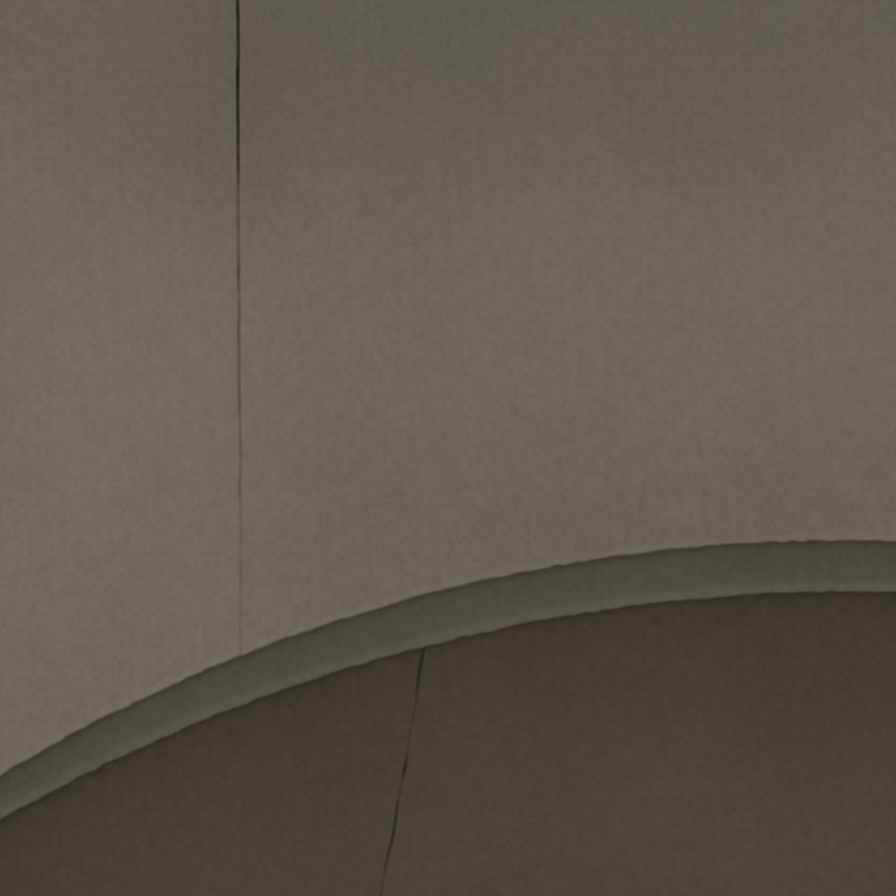
Write a Shadertoy shader that draws this texture.

```glsl
// A plaster wall above a shallow arch: a lit face, a narrow bevelled rim and
// a shaded recess. Two large circles cut the regions, soft glows shade them,
// and layered value noise adds mottling, grain and two broken hairline seams.
#define FACE_ARCH vec3(0.940, -1.420, 1.817)   // centre x, y and radius
#define RECESS_ARCH vec3(0.955, -1.577, 1.917)
#define EDGE_SOFTNESS 0.0022
#define GRAIN 0.034
#define MOTTLE 0.022
#define FACE_COLOR vec3(0.402, 0.381, 0.331)
#define RIM_COLOR vec3(0.305, 0.290, 0.238)
#define RECESS_COLOR vec3(0.262, 0.241, 0.188)
#define SEAM_COLOR vec3(0.130, 0.120, 0.095)

float hash(vec2 p) {
    return fract(sin(dot(p, vec2(127.1, 311.7))) * 43758.5453);
}

float valueNoise(vec2 p) {
    vec2 cell = floor(p), f = fract(p);
    f = f * f * (3.0 - 2.0 * f);
    float low = mix(hash(cell), hash(cell + vec2(1, 0)), f.x);
    float high = mix(hash(cell + vec2(0, 1)), hash(cell + vec2(1, 1)), f.x);
    return mix(low, high, f.y) - 0.5;
}

float fbm(vec2 p) {
    float sum = 0.0, weight = 0.55;
    for (int i = 0; i < 4; i++) {
        sum += weight * valueNoise(p);
        p = p * 2.03 + 17.3;
        weight *= 0.5;
    }
    return sum;
}

float glow(vec2 p, vec2 centre, vec2 size) {
    vec2 d = (p - centre) / size;
    return exp(-dot(d, d));
}

// Positive outside the arch, negative beneath it.
float archDistance(vec2 p, vec3 arch) {
    return length(p - arch.xy) - arch.z;
}

float hairline(float offset, float width) {
    return 1.0 - smoothstep(width * 0.35, width * 1.5, abs(offset));
}

vec3 faceShade(vec2 p, float d) {
    vec3 color = FACE_COLOR;
    color += vec3(0.042, 0.037, 0.038) * glow(p, vec2(0.02, 0.48), vec2(0.34, 0.42));
    color += vec3(0.034, 0.025, 0.022) * glow(p, vec2(0.72, 0.67), vec2(0.50, 0.20));
    color -= vec3(0.030, 0.026, 0.026) * glow(p, vec2(0.62, 1.02), vec2(0.48, 0.20));
    color -= 0.016 * glow(p, vec2(0.28, 0.93), vec2(0.10, 0.22));
    color += 0.014 * exp(-pow((d - 0.004) / 0.004, 2.0));

    // The upper seam is deep at the top and fades toward the arch.
    float bend = 0.267 + 0.0015 * sin(p.y * 5.0) + 0.0012 * valueNoise(vec2(p.y * 35.0, 4.0));
    float depth = mix(0.13, 0.36, smoothstep(0.30, 0.72, p.y));
    depth = mix(depth, 0.92, smoothstep(0.78, 0.85, p.y));
    depth *= 0.85 + 0.5 * valueNoise(vec2(p.y * 60.0, 9.0));
    return mix(color, SEAM_COLOR, depth * hairline(p.x - bend, 0.0021));
}

vec3 rimShade(float faceD, float recessD) {
    float across = clamp(recessD / max(recessD - faceD, 0.001), 0.0, 1.0);
    vec3 color = RIM_COLOR + mix(0.022, -0.022, across);
    color -= 0.045 * exp(-pow(faceD / 0.006, 2.0));
    return color + 0.022 * exp(-pow((recessD - 0.006) / 0.006, 2.0));
}

vec3 recessShade(vec2 p, float d) {
    vec3 color = RECESS_COLOR;
    color += vec3(0.040, 0.038, 0.036) * glow(p, vec2(0.78, 0.04), vec2(0.46, 0.17));
    color += 0.018 * glow(p, vec2(0.22, 0.0), vec2(0.24, 0.09));
    color -= vec3(0.034, 0.031, 0.028) * exp(d / 0.035);
    color -= 0.035 * exp(-pow(d / 0.005, 2.0));

    // The lower seam leans left and breaks into darker dashes.
    float path = 0.4255 + 0.175 * p.y + 0.003 * valueNoise(vec2(p.y * 28.0, 2.0));
    float dashes = smoothstep(0.20, 0.26, p.y) + glow(p, vec2(path, 0.143), vec2(0.02, 0.010))
        + 0.8 * smoothstep(0.025, 0.05, p.y) * (1.0 - smoothstep(0.09, 0.12, p.y));
    float depth = 0.20 + 0.48 * clamp(dashes, 0.0, 1.0);
    return mix(color, SEAM_COLOR, depth * hairline(p.x - path, 0.0020));
}

void mainImage(out vec4 fragColor, in vec2 fragCoord) {
    vec2 p = fragCoord / iResolution.xy;
    float softness = max(EDGE_SOFTNESS, 0.8 / iResolution.y);

    // Slightly crumbled arch edges.
    float wear = 0.0025 * valueNoise(p * 95.0);
    float faceD = archDistance(p, FACE_ARCH) + wear;
    float recessD = archDistance(p, RECESS_ARCH) + wear;
    float onFace = smoothstep(-softness, softness, faceD);
    float onRim = smoothstep(-softness, softness, recessD);

    vec3 color = mix(recessShade(p, recessD), rimShade(faceD, recessD), onRim);
    color = mix(color, faceShade(p, faceD), onFace);

    // Broad stains, then fine plaster grain stretched a little upward.
    float stain = fbm(p * vec2(8.0, 6.0));
    float grain = 0.6 * valueNoise(p * vec2(210.0, 165.0)) + 0.4 * valueNoise(p * 340.0 + 31.0);
    color += MOTTLE * stain * vec3(1.1, 0.9, 0.85);
    color += GRAIN * grain * mix(0.8, 1.0, onFace);
    color += 0.010 * valueNoise(p * 85.0 + 7.0) * vec3(1.0, 0.7, 0.8);
    fragColor = vec4(clamp(color, 0.0, 1.0), 1.0);
}
```
